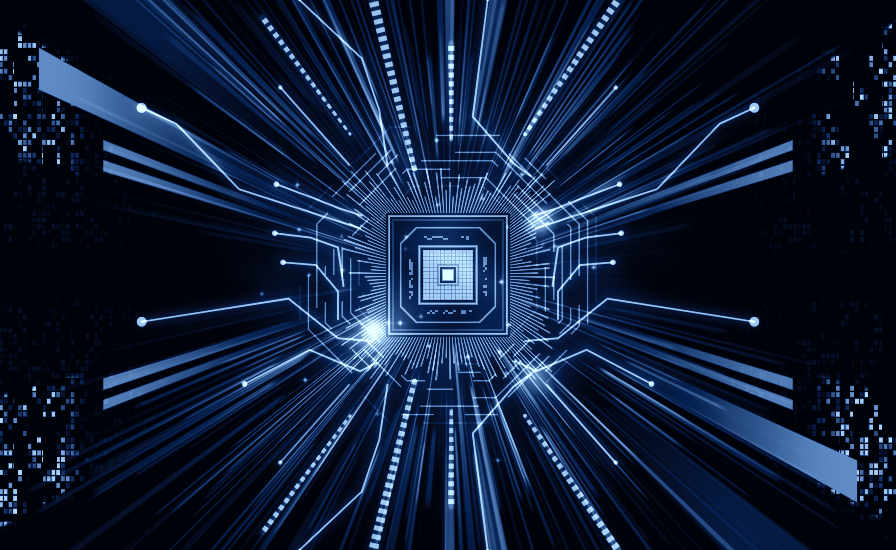
Give the GLSL for this background, as a Shadertoy shader.

```glsl
#define PX (1. / iResolution.y)

float hash(vec2 c) {
  vec3 q = fract(c.xyx * .1031);
  q += dot(q, q.yzx + 33.33);
  return fract((q.x + q.y) * q.z);
}

float stroke(float d, float w) { return 1. - smoothstep(w - .7 * PX, w + .7 * PX, d); }

float band(float s, float lo, float hi, float soft) {
  return smoothstep(lo - soft, lo + soft, s) * (1. - smoothstep(hi - soft, hi + soft, s));
}

float glow(vec2 p, float x, float y, float r) {
  vec2 d = (p - vec2(x, y)) / r;
  return exp(-dot(d, d));
}

// x: distance to the segment, y: position along it
vec2 segment(vec2 p, vec2 a, vec2 b) {
  vec2 ab = b - a;
  float h = clamp(dot(p - a, ab) / dot(ab, ab), 0., 1.);
  return vec2(length(p - a - ab * h), h);
}

// Glowing wire with a round terminal
float wire(vec2 p, vec4 a, vec4 b, float node) {
  float d = min(segment(p, a.xy, a.zw).x, segment(p, a.zw, b.xy).x);
  d = min(d, segment(p, b.xy, b.zw).x);
  return .75 * stroke(d, .0016) + .2 * exp(-d * 110.) + .9 * stroke(length(p - a.xy), node);
}

float dashes(vec2 p, vec4 e, float w) {
  vec2 s = segment(p, e.xy, e.zw);
  float gap = smoothstep(.2, .36, abs(fract(s.y * length(e.zw - e.xy) * 62.) - .5));
  return stroke(s.x, w - w * .5 * s.y) * (.85 - .7 * gap) + .12 * exp(-s.x * 90.);
}

// Streaks on four walls running toward the centre
float streaks(float u, float m, float wall) {
  float sum = 0.;
  for (float i = 0.; i < 3.; i++) {
    float n = 17. + 15. * i, soft = n * PX / m;
    vec2 id = vec2(floor(u * n) + 80., wall + 17. * i);
    float start = .13 + .2 * hash(id + 3.), end = start + .1 + .4 * hash(id + 9.);
    float body = 1. - smoothstep(.2 - soft, .2 + soft, abs(fract(u * n) - .5));
    sum += body * band(m, start, end, .015) * pow(hash(id), 3.);
  }
  return .65 * sum * exp(-3. * max(m - .18, 0.));
}

// Small lit blocks on the far side walls
float city(vec2 p, float x, float slope) {
  vec2 g = p * vec2(115, 85), f = abs(fract(g) - .5);
  float lit = step(.5, hash(floor(g) + 200.)) * hash(floor(g) + 310.);
  lit *= step(.3, hash(floor(p * vec2(38, 17)) + 90.));
  float near = smoothstep(.65, .72, x) * band(slope, .27, .565, .006);
  float far = smoothstep(.45, .7, x) * band(slope, .06, .6, .03);
  return lit * (1. - smoothstep(.3, .48, max(f.x, f.y))) * (1.1 * near + .12 * far);
}

float chip(vec2 p, vec2 q, float m) {
  float v = .75 * stroke(abs(m - .107), .0016) + .4 * stroke(abs(m - .1), .001);
  v += .6 * stroke(abs(max(m, (q.x + q.y) * .6) - .086), .0014);
  // Printed marks, grid and core
  float marks = step(.6, hash(floor(p * 210.) + 70.)) * step(min(q.x, q.y), .043);
  v += .5 * marks * band(m, .064, .071, .001);
  vec2 f = abs(fract(p * 150.) - .5);
  v += stroke(m, .045) * (.95 - .45 * smoothstep(.28, .5, max(f.x, f.y)));
  v += .75 * stroke(abs(m - .052), .0018);
  v *= 1. - .9 * stroke(m, .019);
  return v + .8 * stroke(abs(m - .016), .0015) + 1.1 * stroke(m, .01);
}

float circuit(vec2 p, vec2 q, float u, float m, float wall) {
  // Pins fanning out of the frame
  float soft = 11. * PX / m, tip = .135 + .06 * hash(vec2(floor(u * 22.) + 50., wall));
  float pin = 1. - smoothstep(.2 - soft, .2 + soft, abs(fract(u * 22.) - .5));
  float v = .6 * pin * band(m, .112, tip, .002);
  // Broken octagonal tracks
  float d = max(m, (q.x + q.y) * .72), k = floor(d * 65.);
  float piece = hash(vec2(floor(atan(p.y, p.x) * 4.5 + 5. * hash(vec2(k, 4))) + 40., k));
  float track = stroke(abs(fract(d * 65.) - .5) / 65., .0013);
  v += .55 * step(.52, piece) * track * band(d, .165, .265, .015);
  // Mirrored wires
  vec2 h = vec2(q.x, p.y), w = vec2(p.x, q.y);
  v += wire(h, vec4(.557, .304, .494, .275), vec4(.38, .156, .16, .085), .009);
  v += wire(h, vec4(.557, -.085, .29, -.043), vec4(.2, -.115, .14, -.12), .009);
  v += wire(h, vec4(.312, .165, .24, .138), vec4(.2, .122, .157, .108), .005);
  v += wire(h, vec4(.315, .076, .25, .068), vec4(.2, .05, .19, -.02), .005);
  v += wire(h, vec4(.3, .023, .24, .018), vec4(.2, -.03, .2, -.08), .005);
  v += wire(h, vec4(.37, -.198, .252, -.136), vec4(.16, -.175, .13, -.16), .005);
  v += .8 * wire(q, vec4(.305, .341, .26, .29), vec4(.22, .245, .18, .2), .004);
  v += wire(w, vec4(-.27, .5, -.157, .394), vec4(-.125, .3, -.11, .2), .002);
  v += wire(w, vec4(.072, .5, .045, .288), vec4(.119, .203, .15, .18), .002);
  // Dashed rays
  v += dashes(w, vec4(-.337, .468, -.178, .256), .005);
  v += dashes(w, vec4(-.136, .5, -.061, .193), .009);
  v += dashes(w, vec4(.006, .42, .006, .246), .006);
  return v + dashes(w, vec4(.309, .5, .14, .256), .007);
}

float sparkles(vec2 p) {
  float v = 0.;
  for (float i = 0.; i < 36.; i++) {
    float a = 6.283 * hash(vec2(i, 5)), r = .09 + .26 * hash(vec2(i, 13));
    vec2 d = abs(p - r * vec2(cos(a), sin(a)));
    float flare = exp(-min(d.x, d.y) * 900. - max(d.x, d.y) * 130.);
    v += hash(vec2(i, 21)) * (.9 * exp(-dot(d, d) * 9e4) + .3 * flare);
  }
  return v;
}

vec3 palette(float v) {
  vec3 c = mix(vec3(0, .008, .035), vec3(.02, .06, .16), smoothstep(0., .13, v));
  c = mix(c, vec3(.02, .13, .32), smoothstep(.1, .28, v));
  c = mix(c, vec3(.17, .32, .54), smoothstep(.25, .5, v));
  c = mix(c, vec3(.38, .55, .78), smoothstep(.45, .72, v));
  return mix(c, vec3(.62, .78, .93), smoothstep(.7, 1., v)) + .3 * smoothstep(1., 1.6, v);
}

void mainImage(out vec4 fragColor, in vec2 fragCoord) {
  vec2 p = (fragCoord - .5 * iResolution.xy) / iResolution.y, q = abs(p);
  float m = max(max(q.x, q.y), .002), slope = q.y / max(q.x, .002), t = p.x / max(q.y, .01);
  bool side = q.x > q.y;
  float u = (side ? p.y : p.x) / m, wall = side ? 3. + sign(p.x) : 9. + sign(p.y);
  float v = .27 * exp(-dot(p, p) * 15.) * (1. + .3 * sin(p.x * 31. + 2. * sin(p.y * 23.)));
  v += streaks(u, m, wall) * (side ? smoothstep(.08, .4, abs(u)) + .5 * exp(-m * 7.) : 1.);
  // Broad beams, lit at their outer ends
  float soft = PX / max(q.x, .05), diagonal = step(p.x * p.y, 0.);
  float beam = diagonal * band(slope, .453, .556, soft) * stroke(q.x, .744);
  v += beam * .7 * smoothstep(.22, .76, q.x) + city(p, q.x, slope) * (1. - beam);
  v += diagonal * band(slope, .76, 1., .015) * .2 * smoothstep(.25, .55, q.x);
  float pair = band(slope, .362, .392, soft) + band(slope, .3, .334, soft);
  v += pair * stroke(q.x, .627) * .62 * smoothstep(.18, .62, q.x);
  float column = .4 * band(t, -.012, .025, .004) + .28 * band(t, .15, .215, .006);
  v += column * smoothstep(.2, .5, q.y);
  // Circuitry and lights
  v += m < .112 ? chip(p, q, m) : circuit(p, q, u, m, wall);
  v += sparkles(p) + .9 * glow(p, -.135, -.1, .018) + .45 * glow(p, -.135, -.11, .055);
  v += .65 * glow(p, .165, .1, .025) + .4 * glow(p, .16, -.19, .035);
  fragColor = vec4(palette(v), 1);
}
```
